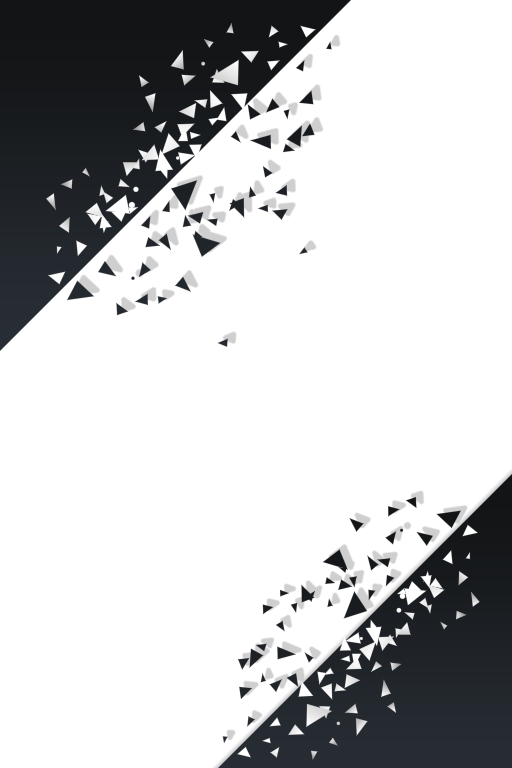
A Shadertoy shader for this background:

```glsl
// Two dark corners on white, each shattering into triangular shards along its diagonal edge.

const vec3 WHITE = vec3(1.0);
const vec3 INK = vec3(0.07, 0.077, 0.083);
const vec3 SLATE = vec3(0.155, 0.178, 0.205);
const float SHADOW_DEPTH = 0.19;

// Coverage of each kind of mark, and the brightness of pale shards.
struct Marks { float shadow; float dark; float pale; float tone; };

vec3 hash3(vec2 p) {
    vec3 h = fract(p.xyx * vec3(0.1031, 0.1030, 0.0973));
    h += dot(h, h.yxz + 33.33);
    return fract((h.xxy + h.yzz) * h.zyx);
}

float cover(float d, float blur) {
    return 1.0 - smoothstep(-blur, blur, d);
}

vec2 polar(float angle, float radius) {
    return radius * vec2(cos(angle), sin(angle));
}

float cross2(vec2 a, vec2 b) {
    return a.x * b.y - a.y * b.x;
}

float segment(vec2 p, vec2 a, vec2 b) {
    vec2 e = b - a;
    return length(p - a - e * clamp(dot(p - a, e) / dot(e, e), 0.0, 1.0));
}

// Signed distance to a counter-clockwise triangle.
float triangle(vec2 p, vec2 a, vec2 b, vec2 c) {
    float d = min(segment(p, a, b), min(segment(p, b, c), segment(p, c, a)));
    float inner = min(cross2(b - a, p - a), min(cross2(c - b, p - b), cross2(a - c, p - c)));
    return inner > 0.0 ? -d : d;
}

// A random sharp triangle, or now and then a small round chip.
float shard(vec2 p, float radius, vec3 rnd, vec3 shape) {
    if (shape.z > 0.92) return length(p) - min(radius * 0.3, 0.006);
    float turn = 6.2832 * rnd.z;
    vec2 a = polar(turn, radius * 1.3);
    vec2 b = polar(turn + 1.9 + 0.7 * shape.x, radius * (0.6 + 0.4 * shape.y));
    vec2 c = polar(turn + 4.0 + 0.5 * shape.y, radius * (0.6 + 0.5 * shape.x));
    return triangle(p, a, b, c);
}

// Jittered grid of shards inside an ellipse; q.x runs along the edge, q.y away from the corner.
void scatter(inout Marks marks, vec2 q, vec2 shadowShift, float cell, float size,
             vec2 reach, float lift, float keep, float px) {
    for (int j = -1; j <= 1; j++)
    for (int i = -1; i <= 1; i++) {
        vec2 id = floor(q / cell) + vec2(float(i), float(j));
        vec3 rnd = hash3(id + 71.0 + 900.0 * cell);
        vec3 shape = hash3(id + 213.0 + 700.0 * cell);
        vec2 center = (id + 0.5 + 0.6 * (rnd.xy - 0.5)) * cell;
        float spread = length((center - vec2(0.0, lift)) / reach);
        float chance = hash3(id + 407.0 + 500.0 * cell).x;
        if (chance > keep * (1.0 - smoothstep(0.8, 1.08, spread))) continue;

        vec2 p = q - center;
        float radius = size * mix(0.5, 1.0, shape.y) * mix(1.05, 0.75, min(spread, 1.0));
        float body = cover(shard(p, radius, rnd, shape), px);
        if (center.y < 0.012) {
            float sheen = 0.82 + 0.22 * dot(p, polar(6.2832 * shape.x, 1.0)) / radius;
            float tone = mix(clamp(sheen, 0.6, 1.0), 1.0, smoothstep(-0.11, -0.03, center.y));
            marks.tone = mix(marks.tone, tone, body);
            marks.pale = max(marks.pale, body);
        } else {
            float soft = shard(p - shadowShift, radius * 0.8, rnd, shape) - 0.005;
            marks.shadow = max(marks.shadow, cover(soft, px + 0.001));
            marks.dark = max(marks.dark, body);
        }
    }
}

// One corner: flip is 1 at the upper left, -1 at the lower right.
vec3 shatter(vec3 col, vec2 p, vec2 origin, float flip, float scale, float shade, float px) {
    vec2 d = flip * (p - origin) / scale;
    vec2 q = vec2(d.x + d.y, d.x - d.y) * 0.70711;
    vec2 shadowShift = flip * vec2(0.016, 0.002);
    float blur = px / scale;
    vec3 fill = mix(INK, SLATE, shade);
    Marks marks = Marks(0.0, 0.0, 0.0, 1.0);

    scatter(marks, q, shadowShift, 0.050, 0.020, vec2(0.40, 0.21), -0.01, 0.62, blur);
    scatter(marks, q, shadowShift, 0.094, 0.036, vec2(0.37, 0.19), -0.01, 0.70, blur);
    scatter(marks, q, shadowShift, 0.040, 0.027, vec2(0.25, 0.045), -0.03, 0.75, blur);
    if (flip > 0.0)
        scatter(marks, q, shadowShift, 0.120, 0.016, vec2(0.42, 0.17), 0.20, 0.25, blur);

    // Corner and its faint rim, then shadows, pale shards and dark shards.
    float rim = flip < 0.0 ? 1.0 - smoothstep(0.0, 0.012, q.y) : 0.0;
    col *= 1.0 - SHADOW_DEPTH * max(rim, marks.shadow);
    col = mix(col, fill, cover(q.y, blur));
    col = mix(col, WHITE * marks.tone, marks.pale);
    return mix(col, fill * 0.95, marks.dark);
}

void mainImage(out vec4 fragColor, in vec2 fragCoord) {
    vec2 p = fragCoord / iResolution.xy * vec2(1.0, 1.5);
    float px = 0.75 / min(iResolution.x, iResolution.y / 1.5);
    float upperShade = smoothstep(0.0, 0.70, 1.5 - p.y);
    float lowerShade = 1.0 - smoothstep(-0.05, 0.576, p.y);
    vec3 col = WHITE;
    if (p.y > 0.75) col = shatter(col, p, vec2(0.350, 1.1645), 1.0, 1.0, upperShade, px);
    else col = shatter(col, p, vec2(0.703, 0.2772), -1.0, 0.9, lowerShade, px);
    fragColor = vec4(col, 1.0);
}
```
